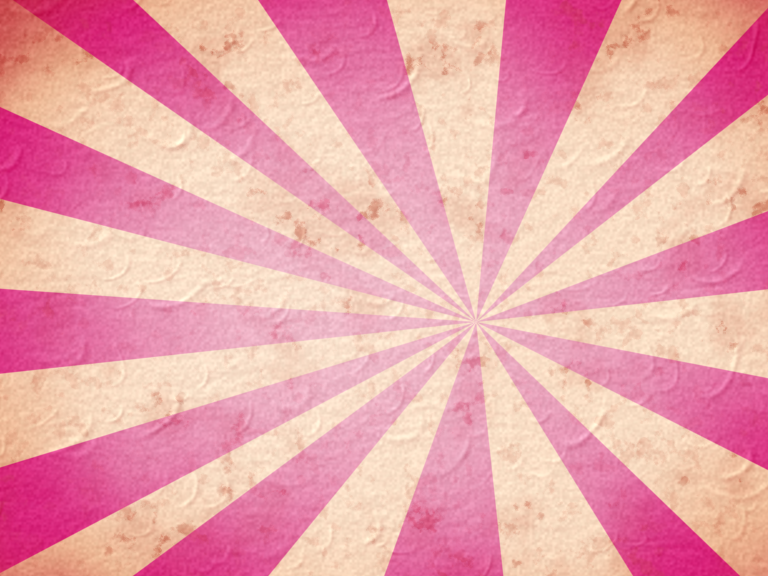
A Shadertoy shader for this background:

```glsl
// Worn pink and cream sunburst painted over rough, hand-trowelled plaster.

const vec2 HUB = vec2(0.620, 0.441);
const vec3 CREAM = vec3(0.975, 0.865, 0.765);
const vec3 PEACH = vec3(0.915, 0.680, 0.530);
const vec3 ROSE = vec3(0.915, 0.660, 0.745);
const vec3 MAGENTA = vec3(0.850, 0.130, 0.475);
const vec3 RUST = vec3(0.740, 0.330, 0.230);
const vec3 CRIMSON = vec3(0.740, 0.140, 0.220);

// Middle direction and half width of each pink ray, in degrees
const vec2 RAYS[12] = vec2[12](
    vec2(75.2, 9.5), vec2(42.5, 4.6), vec2(13.6, 7.2), vec2(-18.9, 8.0),
    vec2(-51.1, 7.2), vec2(-96.9, 13.0), vec2(-136.4, 7.1), vec2(-157.6, 5.4),
    vec2(-178.9, 5.1), vec2(160.6, 4.9), vec2(141.0, 4.2), vec2(114.8, 9.3));

float hash(vec2 p) {
    vec3 q = fract(p.xyx * 0.1031);
    q += dot(q, q.yzx + 33.33);
    return fract((q.x + q.y) * q.z);
}

float noise(vec2 p) {
    vec2 cell = floor(p), f = fract(p);
    f = f * f * (3.0 - 2.0 * f);
    float low = mix(hash(cell), hash(cell + vec2(1, 0)), f.x);
    float high = mix(hash(cell + vec2(0, 1)), hash(cell + vec2(1, 1)), f.x);
    return mix(low, high, f.y);
}

float fbm(vec2 p) {
    float sum = 0.0, gain = 0.5;
    for (int i = 0; i < 5; i++) {
        sum += gain * noise(p);
        p = mat2(1.6, 1.2, -1.2, 1.6) * p + 7.3;
        gain *= 0.5;
    }
    return sum;
}

// Coverage of the pink rays around the hub
float rayMask(vec2 d, float blur) {
    float angle = degrees(atan(d.y, d.x)), mask = 0.0;
    for (int i = 0; i < 12; i++) {
        float turn = abs(mod(angle - RAYS[i].x + 180.0, 360.0) - 180.0);
        float inside = length(d) * sin(radians(clamp(RAYS[i].y - turn, -90.0, 90.0)));
        mask = max(mask, smoothstep(-blur, blur, inside));
    }
    return mask;
}

// Curved trowel ridges, one random arc per grid cell
float ridges(vec2 p, float scale) {
    vec2 g = p * scale, home = floor(g);
    float height = 0.0;
    for (int y = -1; y <= 1; y++)
    for (int x = -1; x <= 1; x++) {
        vec2 cell = home + vec2(x, y);
        float seed = hash(cell + 17.0);
        vec2 d = g - cell - vec2(hash(cell), hash(cell + 41.0));
        float facing = -1.5 + 2.6 * (seed - 0.5);
        float arc = smoothstep(0.25, 0.85, dot(normalize(d + 1e-4), vec2(cos(facing), sin(facing))));
        float off = (length(d) - mix(0.2, 0.5, hash(cell + 73.0))) / 0.045;
        height += arc * exp(-off * off) * step(0.35, seed) * seed;
    }
    return height;
}

// Plaster height: ridges, fine brush grooves and grain
float plaster(vec2 p) {
    vec2 bent = p + 0.05 * vec2(noise(p * 9.0), noise(p * 9.0 + 31.0));
    float groove = noise(vec2(bent.x * 22.0, bent.y * 90.0) + 4.0 * noise(p * 6.0));
    return 0.55 * ridges(bent, 7.0) + 0.3 * ridges(bent + 3.7, 12.0)
         + 0.22 * groove + 0.25 * fbm(p * 38.0) + 0.16 * noise(p * 170.0);
}

void mainImage(out vec4 fragColor, in vec2 fragCoord) {
    vec2 uv = fragCoord / iResolution.xy;
    vec2 p = fragCoord / iResolution.y;
    vec2 aspect = vec2(iResolution.x / iResolution.y, 1.0);

    // Vignette, heaviest at the upper left
    vec2 q = 2.0 * uv - 1.0;
    float stain = fbm(p * 5.0);
    float edge = dot(q, q) + 0.25 * (uv.y - uv.x) + 0.5 * (stain - 0.48);

    // Painted rays
    vec3 cream = mix(CREAM, PEACH, smoothstep(0.45, 1.9, edge));
    vec3 pink = mix(ROSE, MAGENTA, smoothstep(0.0, 1.6, edge));
    float pinkMask = rayMask((uv - HUB) * aspect, 0.0016);
    vec3 color = mix(cream, pink, pinkMask);

    // Rusty blotches and specks
    float blotch = smoothstep(0.5, 0.72, fbm(p * 11.0 + 5.0));
    float specks = smoothstep(0.56, 0.74, fbm(p * 48.0 + 9.0));
    color = mix(color, mix(RUST, MAGENTA, 0.6 * pinkMask), 0.16 * blotch + specks * (0.15 + 0.3 * blotch));

    // Pale glow left of the hub, and burnt corners
    vec2 toGlow = (uv - vec2(0.41, 0.47)) * aspect;
    float glow = exp(-9.0 * dot(toGlow, toGlow)) * (0.5 + stain);
    color = mix(color, vec3(1.0, 0.95, 0.92), 0.22 * glow);
    color = mix(color, CRIMSON, 0.75 * smoothstep(1.4, 2.3, edge));

    // Relief lit from the upper left
    vec2 lamp = vec2(-0.0016, 0.0019);
    float relief = plaster(p - lamp) - plaster(p + lamp);
    color += clamp(0.28 * relief, -0.11, 0.15) * vec3(0.6, 1.0, 0.9);
    color += 0.06 * (noise(p * 230.0) - 0.5);

    fragColor = vec4(clamp(color, 0.0, 1.0), 1.0);
}
```
